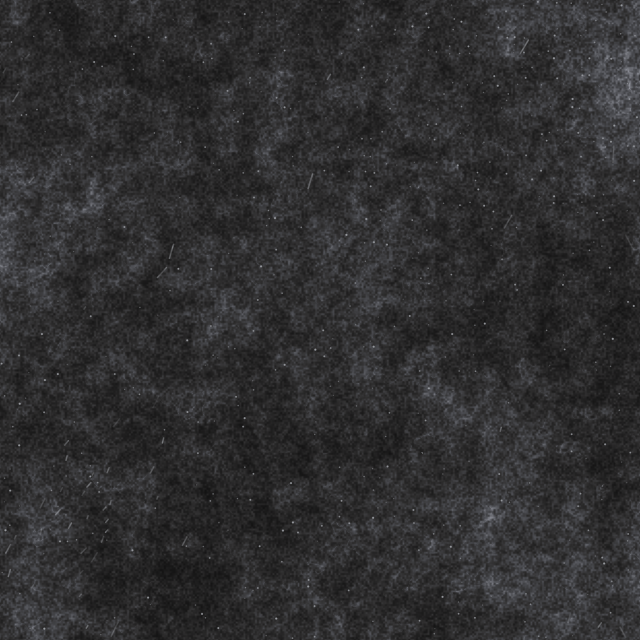
Reproduce this texture procedurally as a Shadertoy shader.

```glsl
const vec3 BASE_COLOR = vec3(0.186, 0.183, 0.185);
const vec3 COOL_TINT = vec3(0.97, 1.0, 1.05);
const vec3 GLINT_COLOR = vec3(0.62, 0.63, 0.65);
const float CLOUD_SCALE = 6.0;
const float CLOUD_AMOUNT = 0.65;
const float MOTTLE_SCALE = 34.0;
const float MOTTLE_AMOUNT = 0.95;
const float STREAK_AMOUNT = 0.16;
const float WISP_AMOUNT = 0.3;
const float GRAIN_SCALE = 330.0;
const float GRAIN_AMOUNT = 0.62;
const float SPECK_CELLS = 80.0;
const float SPECK_SHARE = 0.10;
const float SCRATCH_CELLS = 42.0;
const float SCRATCH_WIDTH = 0.0007;

// Integer hash: two values from 0 to 1 per cell
vec2 hash2(vec2 cell, uint seed) {
    uvec2 v = uvec2(ivec2(cell)) + uvec2(seed * 747796405u, seed * 277803737u);
    v = v * 1664525u + 1013904223u;
    v.x += v.y * 1664525u;
    v.y += v.x * 1664525u;
    v ^= v >> 16u;
    v.x += v.y * 1664525u;
    v.y += v.x * 1664525u;
    v ^= v >> 16u;
    return vec2(v >> 8u) / 16777216.0;
}

float noise(vec2 p, uint seed) {
    vec2 i = floor(p), f = fract(p);
    f = f * f * (3.0 - 2.0 * f);
    float low = mix(hash2(i, seed).x, hash2(i + vec2(1, 0), seed).x, f.x);
    float high = mix(hash2(i + vec2(0, 1), seed).x, hash2(i + vec2(1, 1), seed).x, f.x);
    return mix(low, high, f.y);
}

// Layered noise centred on zero
float fbm(vec2 p, uint seed) {
    float sum = 0.0, weight = 0.5;
    for (uint k = 0u; k < 4u; k++) {
        sum += weight * (noise(p, seed + k) - 0.5);
        p = mat2(1.6, 1.2, -1.2, 1.6) * p + 7.3;
        weight *= 0.55;
    }
    return sum;
}

float glow(vec2 p, vec2 center, vec2 radius) {
    vec2 d = (p - center) / radius;
    return exp(-dot(d, d));
}

// Broad worn and dark areas
float wear(vec2 p) {
    float light = 0.50 * glow(p, vec2(1.02, 0.88), vec2(0.11, 0.20))
                + 0.16 * glow(p, vec2(0.80, 0.85), vec2(0.16, 0.16))
                + 0.30 * glow(p, vec2(0.83, 0.12), vec2(0.25, 0.16))
                + 0.18 * glow(p, vec2(0.05, 0.10), vec2(0.14, 0.20))
                + 0.22 * glow(p, vec2(0.00, 0.58), vec2(0.06, 0.09))
                + 0.12 * glow(p, vec2(0.57, 0.42), vec2(0.15, 0.12));
    float dark = 0.36 * glow(p, vec2(0.95, 0.34), vec2(0.08, 0.19))
               + 0.24 * glow(p, vec2(0.52, 0.31), vec2(0.13, 0.05))
               + 0.16 * glow(p, vec2(0.30, 0.86), vec2(0.22, 0.12))
               + 0.18 * glow(p, vec2(0.27, 0.12), vec2(0.08, 0.10));
    return light - dark;
}

// Tiny shiny dots, denser towards the upper right
float specks(vec2 p, float pixel) {
    vec2 cell = floor(p * SPECK_CELLS);
    vec2 center = (cell + 0.2 + 0.6 * hash2(cell, 31u)) / SPECK_CELLS;
    vec2 pick = hash2(cell, 32u);
    float share = SPECK_SHARE * (0.6 + 1.5 * glow(p, vec2(0.9, 0.95), vec2(0.4)));
    float radius = mix(0.0004, 0.0012, pick.y * pick.y);
    float dotMask = 1.0 - smoothstep(radius - 0.5 * pixel, radius + pixel, length(p - center));
    return dotMask * step(pick.x, share) * mix(0.35, 0.95, pick.y);
}

// Short slanted scuffs gathered near the edges
float scratches(vec2 p, float pixel) {
    float result = 0.0;
    vec2 home = floor(p * SCRATCH_CELLS);
    for (int y = -1; y <= 1; y++)
    for (int x = -1; x <= 1; x++) {
        vec2 cell = home + vec2(x, y);
        vec2 pick = hash2(cell, 41u), form = hash2(cell, 42u);
        vec2 center = (cell + hash2(cell, 43u)) / SCRATCH_CELLS;
        float share = 0.55 * glow(center, vec2(0.12, 0.18), vec2(0.10, 0.14))
                    + 0.50 * glow(center, vec2(0.99, 0.68), vec2(0.02, 0.10))
                    + 0.60 * glow(center, vec2(0.93, 0.02), vec2(0.06, 0.03))
                    + 0.35 * glow(center, vec2(0.02, 0.90), vec2(0.02, 0.06)) + 0.006;
        float angle = mix(0.75, 1.35, form.x) + 0.9 * smoothstep(0.93, 0.97, center.x);
        vec2 dir = vec2(cos(angle), sin(angle));
        float halfLength = mix(0.002, 0.013, form.y * form.y);
        vec2 d = p - center;
        float along = clamp(dot(d, dir), -halfLength, halfLength);
        float dist = length(d - dir * along);
        float line = 1.0 - smoothstep(0.0, SCRATCH_WIDTH + pixel, dist);
        result = max(result, line * step(pick.x, share) * mix(0.2, 0.65, pick.y));
    }
    return result * (0.5 + 0.7 * noise(p * 220.0, 44u));
}

void mainImage(out vec4 fragColor, in vec2 fragCoord) {
    float pixel = 1.0 / iResolution.y;
    vec2 p = fragCoord * pixel;

    // Summed exposure, from broad clouds down to fine grain
    float mottle = fbm(p * MOTTLE_SCALE, 5u);
    float tone = wear(p) - 0.04 + CLOUD_AMOUNT * fbm(p * CLOUD_SCALE, 1u) + MOTTLE_AMOUNT * mottle;
    tone += STREAK_AMOUNT * (noise(p * vec2(55.0, 5.0), 11u) + noise(p * vec2(6.0, 70.0), 12u) - 1.0);
    float ridge = 1.0 - abs(2.0 * noise(p * 75.0 + 3.0 * mottle, 13u) - 1.0);
    tone += WISP_AMOUNT * (pow(ridge, 4.0) - 0.3) * smoothstep(-0.1, 0.25, mottle);
    tone += GRAIN_AMOUNT * (noise(p * GRAIN_SCALE, 21u) - 0.5);
    tone += 0.6 * GRAIN_AMOUNT * (noise(p * GRAIN_SCALE * 0.53, 22u) - 0.5);

    vec3 color = BASE_COLOR * exp(tone);
    color *= mix(vec3(1.0), COOL_TINT, smoothstep(-0.1, 0.5, tone));
    color = mix(color, GLINT_COLOR, max(specks(p, pixel), scratches(p, pixel)));
    fragColor = vec4(color, 1.0);
}
```
